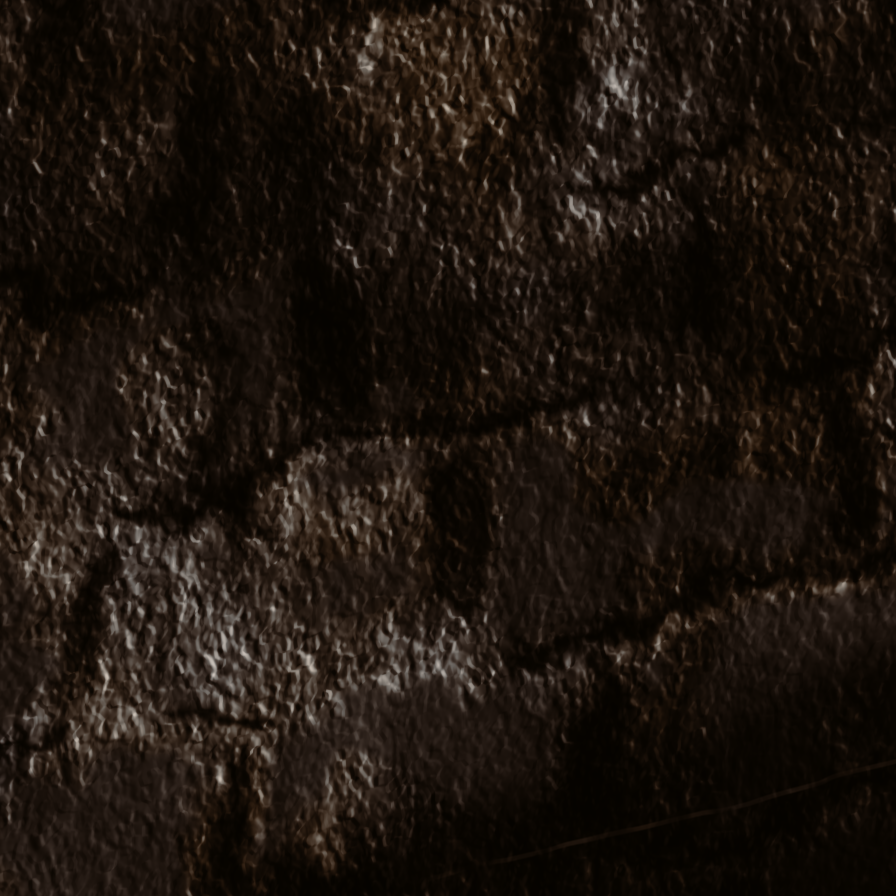
A WebGL 2 fragment shader for this texture:

```glsl
#version 300 es
precision highp float;

uniform vec2 u_resolution;
out vec4 fragColor;

vec2 hash2(vec2 p) {
    vec3 q = fract(p.xyx * vec3(0.1031, 0.1030, 0.0973));
    q += dot(q, q.yzx + 33.33);
    return fract((q.xx + q.yz) * q.zy);
}

// Smooth cellular noise: random levels blended around jittered points
float blobs(vec2 p) {
    vec2 cell = floor(p);
    float total = 0.0, weights = 0.0001;
    for (int j = -1; j <= 1; j++) {
        for (int i = -1; i <= 1; i++) {
            vec2 id = cell + vec2(i, j);
            vec2 d = id + hash2(id) - p;
            float w = exp(-7.0 * dot(d, d));
            total += w * hash2(id + 57.3).x;
            weights += w;
        }
    }
    return total / weights;
}

float clouds(vec2 p) {
    float sum = 0.0, gain = 0.57;
    for (int k = 0; k < 3; k++) {
        sum += gain * blobs(p);
        p = mat2(1.7, 1.1, -1.1, 1.7) * p + 13.7;
        gain *= 0.5;
    }
    return sum;
}

// Thin tilted flakes, a few of them much brighter than the rest
float chips(vec2 p) {
    vec2 cell = floor(p);
    float brightest = 0.0;
    for (int j = -1; j <= 1; j++) {
        for (int i = -1; i <= 1; i++) {
            vec2 id = cell + vec2(i, j);
            vec2 d = p - id - hash2(id + 19.0);
            vec2 r = hash2(id + 83.0);
            float tilt = (r.x - 0.4) * 1.5;
            float c = cos(tilt), s = sin(tilt);
            d = mat2(c, s, -s, c) * d;
            float shape = 1.0 - smoothstep(0.15, 1.0, length(d * vec2(3.4, 1.7)));
            brightest = max(brightest, shape * pow(r.y, 4.0));
        }
    }
    return brightest;
}

float grit(vec2 p) {
    return 0.55 * blobs(p * vec2(84.0, 58.0)) + 0.45 * blobs(p * vec2(150.0, 105.0));
}

float crags(vec2 p) {
    return clouds(vec2(p.x - 0.25 * p.y, p.y) * vec2(17.0, 9.0));
}

float scratch(vec2 p, float slope, float offset, float width) {
    return 1.0 - smoothstep(0.3 * width, width, abs(p.y - slope * p.x - offset));
}

void main() {
    vec2 p = gl_FragCoord.xy / u_resolution.y;
    vec2 warp = vec2(clouds(p * 6.0), clouds(p * 6.0 + 31.0)) - 0.5;
    vec2 ragged = vec2(clouds(p * 30.0 + 17.0), clouds(p * 30.0 + 53.0)) - 0.5;
    vec2 q = p + 0.09 * warp + 0.035 * ragged;

    // Sloping courses of rough stones
    float course = (q.y - 0.22 * q.x - 0.16) / 0.25;
    float row = floor(course);
    float rise = fract(course);
    float along = (q.x - 0.09 - 0.27 * row) / 0.42;
    vec2 stone = hash2(vec2(floor(along), row) + 7.0);
    float bed = min(rise, 1.0 - rise) * 0.25;
    float side = min(fract(along), 1.0 - fract(along)) * 0.42;

    float gapWidth = 0.01 + 0.03 * blobs(p * 5.0 + 3.0);
    float bedShade = 1.0 - smoothstep(0.0, 0.024, bed);
    float sideShade = 1.0 - smoothstep(0.2 * gapWidth, gapWidth + 0.012, side);
    sideShade *= smoothstep(0.005, 0.06, bed);
    float joint = max(bedShade * smoothstep(0.3, 0.65, blobs(p * 6.0 + 41.0)), sideShade);
    float ledge = smoothstep(0.5, 0.85, rise) * (1.0 - smoothstep(0.9, 1.0, rise));
    float face = smoothstep(0.02, 0.06, min(bed, side))
               * smoothstep(0.46, 0.62, clouds(p * 5.0 + 11.0) + 0.2 * (stone.x - 0.5));
    float hollow = 1.0 - smoothstep(-0.08, 0.01, q.y - 0.33 * q.x + 0.03);

    // Broad light level, with pitted dark patches
    float level = 0.22 * exp2(4.4 * (clouds(p * 3.6 + 5.0) - 0.5));
    level *= 0.85 + 0.4 * exp(-course * course);
    level *= 1.0 + 0.6 * ledge * (1.0 - face);
    level *= mix(0.45, 1.1, smoothstep(0.34, 0.56, clouds(q * 10.0 + 23.0)));
    level = mix(level, 0.27, 0.6 * face);
    level *= (1.0 - 0.88 * joint) * (1.0 - 0.82 * hollow);

    // Raking light over grit and crags
    float rough = 1.0 - 0.55 * face;
    vec2 bent = p + 0.012 * warp;
    float fineSlope = grit(bent) - grit(bent + vec2(0.004, 0.0025));
    float broadSlope = crags(p) - crags(p + vec2(0.014, 0.006));
    float tone = level * exp2(rough * (6.6 * fineSlope + 4.6 * broadSlope));
    float flakes = chips(bent * vec2(80.0, 58.0)) + 0.6 * chips(bent * vec2(125.0, 92.0) + 9.0);
    tone += flakes * rough * (0.07 + 1.4 * level);
    tone += 0.3 * scratch(p + 0.015 * warp, 0.25, -0.1, 0.004)
          * smoothstep(0.42, 0.6, p.x) * blobs(p * 40.0);
    tone = 1.15 * tone / (1.0 + 0.45 * tone) - 0.085;

    // Dark earth brown, paler and greyer towards the highlights
    vec3 brown = vec3(0.36, 0.23, 0.17);
    vec3 greying = vec3(0.0, 0.12, 0.17) * clamp(tone, 0.0, 1.0);
    vec3 color = vec3(0.05, 0.03, 0.01) + tone * (brown + greying);
    float warmth = (clouds(p * 6.0 + 71.0) - 0.45) * (1.0 - face) - 0.2 * face;
    color += warmth * clamp(tone * 3.0, 0.0, 1.0) * vec3(0.03, -0.01, -0.06);
    fragColor = vec4(clamp(color, 0.0, 1.0), 1.0);
}
```
